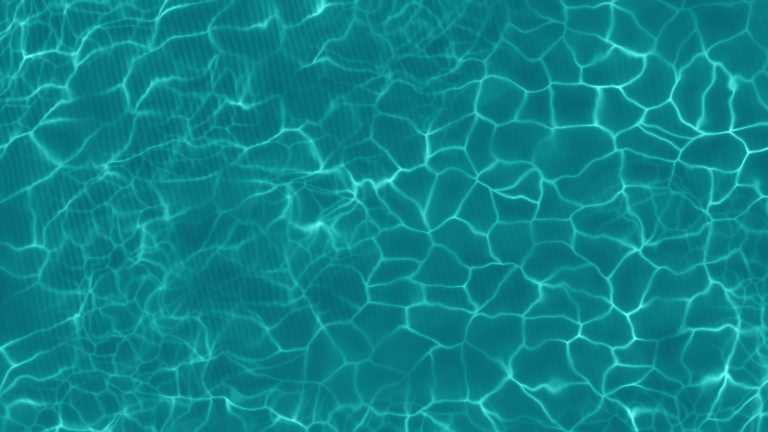
A Shadertoy shader for this texture:

```glsl
vec2 hash2(vec2 cell) {
    vec3 h = fract(cell.xyx * vec3(0.1031, 0.1030, 0.0973));
    h += dot(h, h.yzx + 33.33);
    return fract((h.xx + h.yz) * h.zy);
}

float noise(vec2 p) {
    vec2 i = floor(p);
    vec2 f = fract(p);
    f = f * f * (3.0 - 2.0 * f);
    float low = mix(hash2(i).x, hash2(i + vec2(1, 0)).x, f.x);
    float high = mix(hash2(i + vec2(0, 1)).x, hash2(i + vec2(1, 1)).x, f.x);
    return mix(low, high, f.y);
}

vec2 noise2(vec2 p) {
    return vec2(noise(p), noise(p + vec2(37.2, 91.7))) - 0.5;
}

vec2 rotate(vec2 p, float angle) {
    float c = cos(angle), s = sin(angle);
    return vec2(c * p.x + s * p.y, c * p.y - s * p.x);
}

// Distances to the nearest and second nearest Voronoi borders
vec2 cellBorders(vec2 p) {
    vec2 base = floor(p);
    vec2 f = p - base;
    vec2 nearestCell = vec2(0.0), nearest = vec2(0.0);
    float best = 9.0;
    for (int y = -1; y <= 1; y++)
    for (int x = -1; x <= 1; x++) {
        vec2 cell = vec2(x, y);
        vec2 toSeed = cell + hash2(base + cell) - f;
        float d = dot(toSeed, toSeed);
        if (d < best) { best = d; nearest = toSeed; nearestCell = cell; }
    }
    vec2 borders = vec2(9.0);
    for (int y = -2; y <= 2; y++)
    for (int x = -2; x <= 2; x++) {
        vec2 cell = nearestCell + vec2(x, y);
        vec2 toSeed = cell + hash2(base + cell) - f;
        vec2 across = toSeed - nearest;
        if (dot(across, across) > 0.0001) {
            float d = dot(0.5 * (toSeed + nearest), normalize(across));
            borders = d < borders.x ? vec2(d, borders.x)
                                    : vec2(borders.x, min(borders.y, d));
        }
    }
    return borders;
}

// Bright thread with a soft glow, strongest where threads meet
float caustic(vec2 p, float strength, float width) {
    vec2 border = cellBorders(p);
    float core = exp(-pow(border.x / width, 2.0));
    float glow = exp(-6.0 * border.x);
    float junction = exp(-7.0 * border.y);
    return strength * (0.30 * glow + strength * core * (0.5 + 0.9 * junction));
}

// Fine surface ripples, nearly vertical and wavy
float ripples(vec2 p) {
    float bend = 9.0 * noise(p * 5.0) + 3.0 * noise(p * 17.0);
    return sin(400.0 * p.x + 90.0 * p.y + bend);
}

vec3 waterColor(float light) {
    float x = max(light, 0.0);
    vec3 deep = vec3(0.03, 0.42, 0.46);
    vec3 gain = vec3(0.27, 0.47, 0.40);
    vec3 color = deep + gain * pow(vec3(x), vec3(1.8, 1.0, 1.1));
    return color * (1.0 + 0.9 * min(light, 0.0));
}

void mainImage(out vec4 fragColor, in vec2 fragCoord) {
    vec2 p = fragCoord / iResolution.y;
    float aspect = iResolution.x / iResolution.y;

    // Streaks at upper left give way to closed cells at lower right
    float diagonal = p.x / aspect - 0.45 * p.y + 0.3 * (noise(p * 3.0) - 0.5);
    float cellShare = smoothstep(-0.1, 0.4, diagonal);
    float ripple = ripples(p);
    float rippleShare = mix(1.0, 0.35, cellShare) * (0.3 + noise(p * 6.0 + 8.0));

    // Bend the threads
    vec2 q = p + 0.065 * noise2(p * 6.0) + 0.032 * noise2(p * 17.0 + 5.0);
    q += 0.010 * noise2(p * 42.0);
    q.x += 0.0012 * ripple * rippleShare;

    float patchy = noise(p * 9.0 + 20.0);
    float broken = noise(p * 15.0 + 60.0);
    float strength = 0.15 + 0.55 * patchy + 0.35 * broken;
    float streakStrength = 0.05 + 0.65 * broken + 0.35 * patchy;

    float cells = caustic(q * vec2(10.0, 12.5), strength, 0.052);
    vec2 along = rotate(q, 0.52) * vec2(6.5, 13.0);
    float streaks = caustic(along + 40.0, streakStrength, 0.055);
    float fineStrength = 0.65 * smoothstep(0.3, 0.8, noise(p * 4.0 + 13.0));
    float fine = caustic(rotate(q, 0.3) * 19.0 + 70.0, fineStrength, 0.08);

    // Broad mottling under the threads
    float mottle = 0.6 * noise(q * vec2(9.0, 13.0) + 30.0) + 0.4 * noise(q * 25.0);
    float light = 0.24 * (mottle - 0.33);
    light += mix(streaks, cells, cellShare) + 0.5 * fine;
    light += 0.045 * ripple * rippleShare;

    fragColor = vec4(waterColor(min(light, 1.2)), 1.0);
}
```
